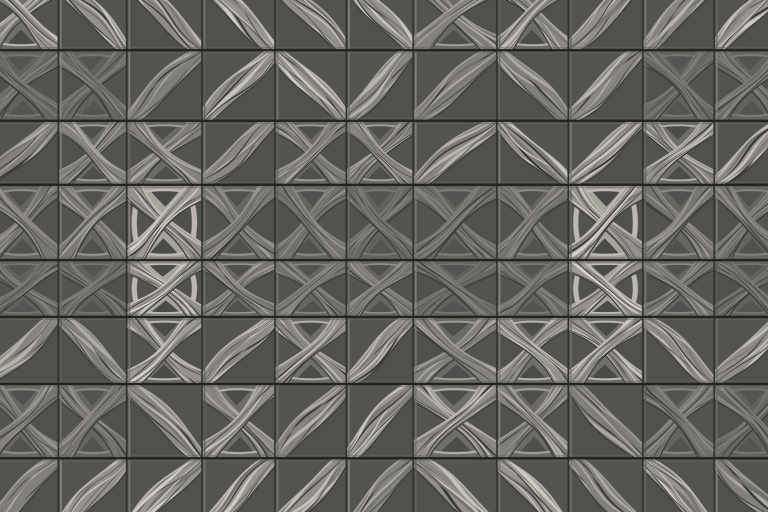
A Shadertoy shader for this pattern:

```glsl
// Wall of bevelled charcoal tiles, eleven across and eight down, edges cut off.
// Each tile carries one diagonal sheaf or a crossed pair of pinched sheaves,
// built from curved tapering strands; hashes vary direction, glow and strands.
#define BASE 0.312
#define INK 0.135
#define PALE 0.82
#define BAND_WIDTH 0.29
#define STRANDS 7
#define WOBBLE 0.05
#define ROW_LINE 0.0024
#define COL_LINE 0.0016
#define CROSS_CHANCE 0.42
#define FLIP_CHANCE 0.25

// Slightly uneven tile borders, as fractions of the canvas from left and top
const float COLS[12] = float[12](-0.02, 0.076, 0.165, 0.263, 0.358, 0.451,
                                 0.538, 0.647, 0.740, 0.837, 0.930, 1.025);
const float ROWS[9] = float[9](-0.04, 0.098, 0.236, 0.361, 0.508,
                               0.619, 0.750, 0.895, 1.035);

float hash(vec2 p) {
    return fract(sin(dot(p, vec2(127.1, 311.7))) * 43758.5453);
}

float cover(float d, float aa) {
    return 1.0 - smoothstep(-aa, aa, d);
}

// Diagonal sheaf of strands; pinch narrows its waist and flares its ends
float sheaf(float lum, vec2 p, float slope, float pinch, float glow, float seed, float aa) {
    float t = 0.5 * (p.x + slope * p.y);
    float d = 0.7071 * (p.y - slope * p.x);
    d += WOBBLE * sin(3.0 * t + 6.283 * hash(vec2(seed, 1.7)));
    float w = BAND_WIDTH * mix(1.0 - 0.4 * t * t, 0.5 + 0.75 * t * t, pinch);
    float inside = abs(d) - w;
    lum = mix(lum, mix(0.40, 0.60, glow), cover(inside, aa));
    for (int i = 0; i < STRANDS; i++) {
        float k = float(i);
        float h = hash(vec2(seed, k + 3.1));
        float g = hash(vec2(k + 8.3, seed));
        float lane = 2.0 * (k + 0.5) / float(STRANDS) - 1.0;
        float centre = w * (lane + 0.28 * sin(2.6 * t + 6.283 * h));
        float thick = w * (0.05 + 0.17 * g) * (1.0 - 0.6 * pow(abs(t + h - 0.5), 2.0));
        float shade = mix(0.43, 0.52, h);
        if (i % 3 == 0) shade = mix(0.50, PALE, glow);
        if (i % 3 == 1) { shade = mix(0.25, 0.20, glow); thick *= 0.55; }
        lum = mix(lum, shade, cover(max(abs(d - centre) - thick, inside), aa));
    }
    // Pale rim on one side, dark rim on the other
    lum = mix(lum, mix(0.46, 0.76, glow), cover(abs(d - w) - 0.022, aa));
    return mix(lum, 0.22, cover(abs(d + w) - 0.018, aa));
}

// Hourglass facets above and below a crossing, with a hollow core
float facets(float lum, vec2 p, float glow, float tower, float seed, float aa) {
    float lean = p.x + 0.12 * (hash(vec2(seed, 5.5)) - 0.5) * sin(3.0 * p.y);
    float wedge = abs(p.y) - abs(lean);
    float fill = mix(mix(0.38, 0.44, glow), 0.64, tower);
    lum = mix(lum, fill, cover(-wedge, aa));
    float core = 0.42 - wedge + 0.25 * p.x * p.x;
    lum = mix(lum, mix(0.33, 0.29, glow), cover(max(core, abs(p.y) - 0.84), aa));
    float arc = abs(abs(p.y) - 0.86 + 0.16 * p.x * p.x) - 0.028;
    lum = mix(lum, mix(0.46, 0.74, glow), cover(max(arc, abs(p.x) - 0.8), aa));
    // Upright curved ribs in the side facets of pale tiles
    float rib = abs(abs(p.x) - 0.80 + 0.22 * p.y * p.y) - 0.07;
    return mix(lum, 0.72, tower * cover(rib, aa));
}

float tile(vec2 p, vec2 id, float aa) {
    float seed = hash(id + 0.37) * 57.0;
    float ring = abs(id.y - 3.5);
    float side = abs(id.x - 5.0);
    bool middle = ring < 1.0;
    bool outer = side > 3.5 && ring > 2.0 && ring < 3.0;
    bool column = side == 3.0 && id.y > 2.5 && id.y < 5.5;
    float tower = column && middle ? 1.0 : 0.0;

    // Quiet centre rows and flanks, bright towers, brighter outer rows
    float glow = middle ? 0.2 : (outer ? 0.1 : 0.72);
    glow = clamp(glow + 0.45 * (hash(id + 4.2) - 0.5), 0.0, 1.0);
    if (column) glow = 1.0;
    float chance = ring > 3.0 ? 0.15 : CROSS_CHANCE;
    bool crossed = middle || outer || column || hash(id + 9.1) < chance;

    // Sheaves fan toward the centre, with occasional reversals
    float slope = (id.x < 5.5 ? -1.0 : 1.0) * (id.y < 3.5 ? 1.0 : -1.0);
    if (ring < 3.0 && hash(id + 2.6) < FLIP_CHANCE) slope = -slope;

    float lum = BASE + 0.012 * smoothstep(-aa, aa, p.y - slope * p.x);
    if (crossed) {
        lum = facets(lum, p, glow, tower, seed, aa);
        lum = sheaf(lum, p, -slope, 1.0, glow * 0.85, seed + 3.0, aa);
    }
    return sheaf(lum, p, slope, crossed ? 1.0 : 0.0, glow, seed, aa);
}

void mainImage(out vec4 fragColor, in vec2 fragCoord) {
    vec2 uv = fragCoord / iResolution.xy;
    uv.y = 1.0 - uv.y;
    ivec2 c = ivec2(0);
    for (int i = 1; i < 11; i++) if (uv.x >= COLS[i]) c.x = i;
    for (int i = 1; i < 8; i++) if (uv.y >= ROWS[i]) c.y = i;
    vec2 lo = vec2(COLS[c.x], ROWS[c.y]);
    vec2 hi = vec2(COLS[c.x + 1], ROWS[c.y + 1]);
    vec2 p = 2.0 * (uv - lo) / (hi - lo) - 1.0;
    p.y = -p.y;
    vec2 id = vec2(c);
    float px = 0.8 / iResolution.y;
    float lum = tile(p, id, 14.0 * px);

    // Grout: pale bevel beside dark seams, both in canvas heights
    float aspect = iResolution.x / iResolution.y;
    vec2 near = min(uv - lo, hi - uv) * vec2(aspect, 1.0);
    float left = (uv.x - lo.x) * aspect;
    float bevel = mix(0.36, 0.56, hash(id + 6.4));
    lum = mix(lum, bevel, 0.8 * cover(abs(left - 0.005) - 0.0018, px));
    lum = mix(lum, 0.40, 0.6 * cover(abs(near.y - 0.005) - 0.0012, px));
    lum = mix(lum, 0.19, cover(near.x - COL_LINE, px));
    lum = mix(lum, INK, cover(near.y - ROW_LINE, px));

    vec3 tint = mix(vec3(1.0, 1.0, 0.97), vec3(1.025, 1.0, 0.965), smoothstep(0.3, 0.6, lum));
    fragColor = vec4(lum * tint, 1.0);
}
```
